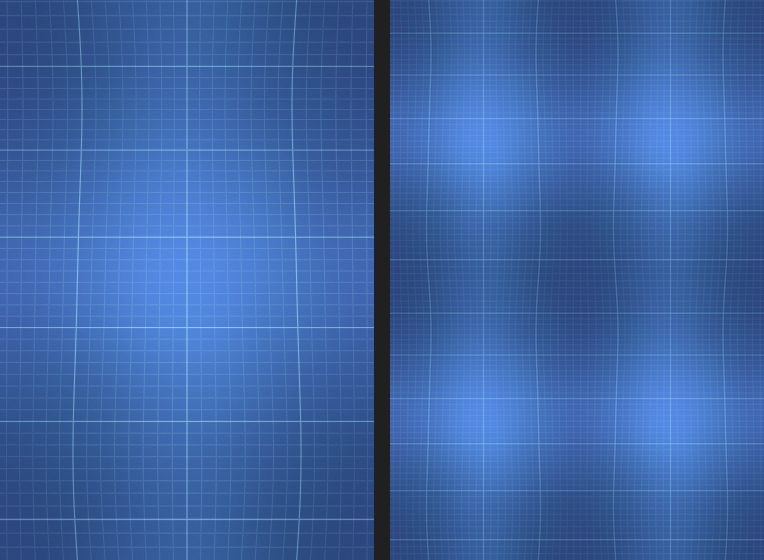
Left: one tile. Right: repeated 2 by 2.
A WebGL 1 fragment shader for this pattern:

```glsl
precision highp float;
// Blueprint graph paper: a fine grid with bold divisions, slight tilt, soft central glow and faint smudges.

uniform vec2 u_resolution;

const float TAU = 6.2831853;
const float CELLS_PER_DIVISION = 8.0;
const float DIVISIONS_DOWN = 6.0;
const float CELLS_ACROSS = 27.0;

const vec3 EDGE_BLUE = vec3(0.152, 0.258, 0.455);
const vec3 CENTER_BLUE = vec3(0.328, 0.535, 0.885);
const vec3 LINE_LIGHT = vec3(0.62, 0.88, 0.98);

float hash(vec2 p) {
  vec3 q = fract(p.xyx * vec3(0.1031, 0.1030, 0.0973));
  q += dot(q, q.yzx + 33.33);
  return fract((q.x + q.y) * q.z);
}

// Value noise that wraps after a whole number of cells.
float wrappedNoise(vec2 uv, vec2 period, float seed) {
  vec2 p = uv * period;
  vec2 i = floor(p);
  vec2 f = fract(p);
  f = f * f * (3.0 - 2.0 * f);
  vec2 lo = mod(i, period) + seed;
  vec2 hi = mod(i + 1.0, period) + seed;
  float bottom = mix(hash(lo), hash(vec2(hi.x, lo.y)), f.x);
  float top = mix(hash(vec2(lo.x, hi.y)), hash(hi), f.x);
  return mix(bottom, top, f.y);
}

float smudges(vec2 uv, float seed) {
  return 0.65 * wrappedNoise(uv, vec2(3.0, 4.0), seed)
       + 0.35 * wrappedNoise(uv, vec2(7.0, 10.0), seed + 19.0) - 0.5;
}

// Columns counted from the middle; they widen gently down the sheet.
float columnCoord(float x, float down) {
  float side = 2.0 * x - 1.0;
  float a = TAU * down;
  float tilt = 0.09 + 0.306 * (sin(a) + 0.25 * sin(2.0 * a));
  return 0.5 * CELLS_ACROSS * side + tilt * sin(0.5 * TAU * side);
}

// Rows counted from the top; periodic terms stretch them toward the bottom.
float rowCoord(float down) {
  float a = TAU * (down - 0.1);
  float shift = 0.5755 + 0.088 * cos(a) + 0.018 * sin(a)
              + 0.034 * cos(2.0 * a) + 0.0046 * sin(2.0 * a) + 0.013 * cos(3.0 * a);
  return CELLS_PER_DIVISION * (DIVISIONS_DOWN * down - shift);
}

// x: fine line coverage, y: bold line coverage.
vec2 gridLines(float coord, float cellSize, float pixel) {
  float index = floor(coord + 0.5);
  float dist = abs(coord - index) * cellSize;
  float bold = 1.0 - step(0.75, abs(mod(index + 0.5, CELLS_PER_DIVISION) - 0.5));
  float halfWidth = mix(0.00135, 0.0015, bold);
  float cover = clamp((halfWidth - dist) / pixel + 0.5, 0.0, 1.0);
  return cover * vec2(1.0 - bold, bold);
}

// Smooth glow, equal on opposite edges.
float centerGlow(vec2 uv) {
  vec2 s = sin(0.5 * TAU * (uv - vec2(0.5, 0.51)));
  s *= s;
  return exp(-0.55 * s.x - 0.92 * s.y - 0.8 * s.x * s.y);
}

void main() {
  vec2 uv = gl_FragCoord.xy / u_resolution;
  float aspect = u_resolution.y / u_resolution.x;
  float pixel = 1.0 / u_resolution.x;
  float down = 1.0 - uv.y;

  // Paper
  float glow = centerGlow(uv);
  vec3 color = mix(EDGE_BLUE, CENTER_BLUE, glow);
  color *= 1.0 + 0.07 * smudges(uv, 3.0);
  color += vec3(-0.02, 0.025, -0.015) * smudges(uv, 41.0);
  color += 0.012 * (wrappedNoise(uv, vec2(342.0, 512.0), 7.0) - 0.5);

  // Ruled lines
  float rowSize = aspect / (DIVISIONS_DOWN * CELLS_PER_DIVISION);
  vec2 columns = gridLines(columnCoord(uv.x, down), 1.0 / CELLS_ACROSS, pixel);
  vec2 rows = gridLines(rowCoord(down), rowSize, pixel);
  vec2 lines = max(columns, rows);
  float wear = 1.0 + 0.5 * smudges(uv, 73.0);
  color = mix(color, LINE_LIGHT, lines.x * mix(0.13, 0.21, glow) * wear);
  color = mix(color, LINE_LIGHT, lines.y * mix(0.38, 0.78, glow));

  gl_FragColor = vec4(color, 1.0);
}
```
